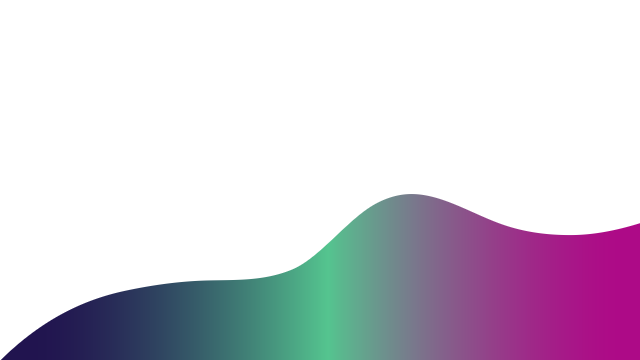
A Shadertoy shader for this background:

```glsl
// A flowing hill along the foot of a white canvas, filled from navy through
// green to magenta. The crest is a cubic Hermite spline through a few knots;
// the fill is a horizontal gradient that eases away from a green ridge.

const vec3 WHITE   = vec3(1.0);
const vec3 NAVY    = vec3(0.13, 0.08, 0.31);
const vec3 GREEN   = vec3(0.33, 0.77, 0.56);
const vec3 MAGENTA = vec3(0.68, 0.04, 0.53);

// Crest knots: position, height, slope (fractions of the canvas)
const int KNOTS = 9;
const vec3 CREST[KNOTS] = vec3[KNOTS](
    vec3(0.000, -0.002,  1.76),
    vec3(0.195,  0.192,  0.38),
    vec3(0.326,  0.221,  0.04),
    vec3(0.456,  0.251,  0.73),
    vec3(0.586,  0.433,  0.98),
    vec3(0.643,  0.461,  0.00),
    vec3(0.781,  0.379, -0.65),
    vec3(0.891,  0.347,  0.00),
    vec3(1.000,  0.380,  0.55));

// Cubic through knots a and b with their given slopes
float hermite(vec3 a, vec3 b, float x) {
    float span = b.x - a.x;
    float t = (x - a.x) / span;
    float s = 1.0 - t;
    return s * s * ((1.0 + 2.0 * t) * a.y + t * span * a.z)
         + t * t * ((1.0 + 2.0 * s) * b.y - s * span * b.z);
}

float crestHeight(float x) {
    float height = hermite(CREST[0], CREST[1], x);
    for (int i = 1; i < KNOTS - 1; i++) {
        if (x >= CREST[i].x) height = hermite(CREST[i], CREST[i + 1], x);
    }
    return height;
}

// Green at the ridge, fading to a different colour on each side
vec3 hillColor(float x, float ridge, float reach) {
    float nearness = clamp(1.0 - abs(x - ridge) / reach, 0.0, 1.0);
    vec3 side = x < ridge ? NAVY : MAGENTA;
    return mix(side, GREEN, pow(nearness, 1.5));
}

// Antialiased coverage of the region where the field is positive
float coverage(float field) {
    float pixel = length(vec2(dFdx(field), dFdy(field)));
    return clamp(0.5 + field / max(pixel, 1e-5), 0.0, 1.0);
}

void mainImage(out vec4 fragColor, in vec2 fragCoord) {
    vec2 uv = fragCoord / iResolution.xy;
    float hill = coverage(crestHeight(uv.x) - uv.y);
    fragColor = vec4(mix(WHITE, hillColor(uv.x, 0.512, 0.455), hill), 1.0);
}
```
